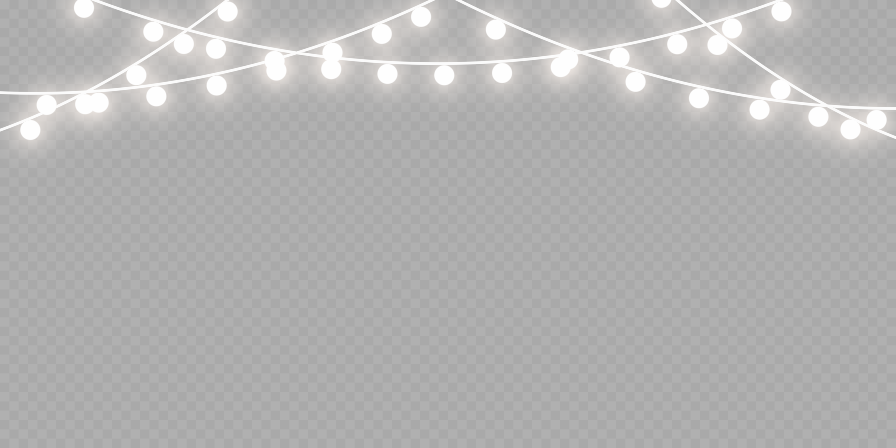
Give the GLSL for this background, as a WebGL 2 fragment shader.

```glsl
#version 300 es
precision highp float;
// Strings of glowing round bulbs hung across the top of a grey checkerboard.
// Each wire is a parabola; its bulbs are spaced along it by a polynomial.
// Lengths are in 1/384 of the canvas height, measured down from the top.
uniform vec2 u_resolution;
out vec4 outColor;

// Wire: x of the lowest point, its depth, and curvature.
float wireDepth(vec3 wire, float x) {
    float dx = x - wire.x;
    return wire.y - wire.z * dx * dx;
}

// Adds one string: light.x is the solid white cover, light.y the remaining
// share of the background that the glow lets through.
void addString(inout vec2 light, vec2 p, float pixel, vec3 wire,
               int count, float start, vec4 spacing) {
    // Wire, with its vertical distance corrected by the slope
    float slope = 2.0 * wire.z * (p.x - wire.x);
    float wireDist = abs(p.y - wireDepth(wire, p.x)) / sqrt(1.0 + slope * slope);
    float cover = 1.0 - smoothstep(1.2 - 0.5 * pixel, 1.2 + 0.5 * pixel, wireDist);
    light.x = max(light.x, cover * 0.95);

    // Bulbs hanging just below the wire
    for (int i = 0; i < count; i++) {
        float n = float(i);
        float x = start + n * (spacing.x + n * (spacing.y + n * (spacing.z + n * spacing.w)));
        float d = distance(p, vec2(x, wireDepth(wire, x) + 10.0));
        float bulb = 1.0 - smoothstep(8.6 - 0.7 * pixel, 8.6 + 0.7 * pixel, d);
        light.x = max(light.x, bulb);
        float glow = 0.44 * exp(-d * d / 380.0) + 0.22 * exp(-d * d / 110.0);
        light.y *= 1.0 - glow;
    }
}

void main() {
    float pixel = 384.0 / u_resolution.y;
    vec2 p = vec2(gl_FragCoord.x, u_resolution.y - gl_FragCoord.y) * pixel;

    // Checkerboard with softened borders
    vec2 wave = sin(p * 3.14159 / 8.0) * 8.0 / (3.14159 * pixel);
    vec2 side = clamp(wave * 2.0, -1.0, 1.0);
    vec3 color = vec3(0.677 + 0.013 * side.x * side.y);

    // Three shallow strings and two steep ones
    vec2 light = vec2(0.0, 1.0);
    addString(light, p, pixel, vec3(30.0, 80.0, 0.00069), 8, 40.0,
              vec4(41.2, 3.8, -0.448, 0.0));
    addString(light, p, pixel, vec3(375.0, 54.5, 0.00063), 13, 72.0,
              vec4(63.2, -4.235, 0.5, -0.02));
    addString(light, p, pixel, vec3(768.0, 93.0, 0.00066), 7, 425.0,
              vec4(64.5, -2.62, 0.156, 0.0));
    addString(light, p, pixel, vec3(-170.0, 142.5, 0.00107), 5, 26.0,
              vec4(48.6, -1.58, 0.0, 0.0));
    addString(light, p, pixel, vec3(920.0, 147.6, 0.00128), 4, 567.0,
              vec4(45.0, 3.0, 0.0, 0.0));

    // Warm halo, then white bulbs and wires
    vec3 warmGlow = vec3(1.0, 0.965, 0.94);
    color = mix(warmGlow, color, light.y);
    color = mix(color, vec3(0.995), light.x);
    outColor = vec4(color, 1.0);
}
```
